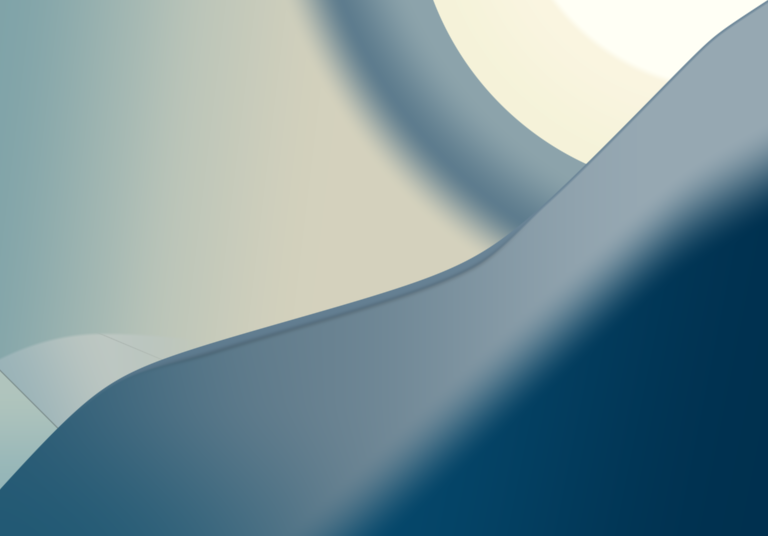
Give the GLSL for this background, as a Shadertoy shader.

```glsl
// A smooth dune sweeps across a pale sky holding a bright disk in a shaded ring.
// Edges are height curves made of soft bends, and circles; all shading is
// built from smooth gradients, measured in units of the canvas height.

#define DISK_CENTER vec2(1.326, 1.197)
#define DISK_RADIUS 0.554
#define CORE_CENTER vec2(1.368, 1.253)
#define CORE_RADIUS 0.420
#define RING_CENTER vec2(1.437, 1.307)
#define RING_RADIUS 0.861
#define RIM_WIDTH 0.017
#define SHADOW_BLUR 0.075

// A ramp that rises from 0 to slope 1 around x = 0, rounded over width w.
float bend(float x, float w) {
    return 0.5 * (x + sqrt(x * x + w * w));
}

float duneHeight(float x) {
    return 0.095 + 1.15 * x - 0.9 * bend(x - 0.19, 0.1)
         + 0.8 * bend(x - 0.915, 0.12) - 0.4 * bend(x - 1.33, 0.03);
}

float shadowHeight(float x) {
    return 0.01 + 0.93 * (x - 0.62) - 0.4 * bend(x - 1.27, 0.06);
}

float hillHeight(float x) {
    float k = x - 0.19;
    return 0.377 - (k < 0.0 ? 1.3 : 0.4) * k * k;
}

// Coverage of the side where d is negative.
float inside(float d, float soft) {
    return 1.0 - smoothstep(-soft, soft, d);
}

vec3 skyColor(vec2 p) {
    vec3 teal = vec3(0.50, 0.64, 0.66);
    vec3 sage = vec3(0.71, 0.76, 0.72);
    vec3 cream = vec3(0.83, 0.82, 0.74);
    float across = p.x + 0.12 * (0.6 - p.y);
    vec3 col = mix(teal, sage, smoothstep(-0.06, 0.36, across));
    return mix(col, cream, smoothstep(0.2, 0.62, across));
}

// Shaded ring with a soft outer edge, then the disk and its core.
vec3 addDisk(vec3 col, vec2 p, float px) {
    float ring = length(p - RING_CENTER) - RING_RADIUS;
    float disk = length(p - DISK_CENTER) - DISK_RADIUS;
    float core = length(p - CORE_CENTER) - CORE_RADIUS;
    vec3 ringColor = mix(vec3(0.36, 0.48, 0.55), vec3(0.55, 0.64, 0.67),
                         smoothstep(0.01, -0.13, ring));
    col = mix(col, ringColor, smoothstep(0.10, -0.01, ring));
    vec3 light = mix(vec3(0.96, 0.95, 0.85), vec3(0.98, 0.96, 0.88),
                     smoothstep(0.0, -0.2, disk));
    light = mix(light, vec3(1.0, 1.0, 0.96), inside(core, 0.008));
    return mix(col, light, inside(disk, px));
}

// Pale hill at the left, crossed by two thin seams.
vec3 addHill(vec3 col, vec2 p, float px) {
    float seam = (p.y + p.x - 0.309) * 0.707;
    float faintSeam = (p.y - 0.374 + 0.42 * (p.x - 0.195)) * 0.92;
    vec3 hill = mix(vec3(0.60, 0.70, 0.72), vec3(0.74, 0.78, 0.76),
                    smoothstep(0.0, 0.25, p.x + 0.4 * (p.y - 0.25)));
    vec3 nearPanel = mix(vec3(0.58, 0.71, 0.72), vec3(0.69, 0.77, 0.74),
                         smoothstep(0.08, 0.28, p.y));
    hill = mix(hill, nearPanel, inside(seam, px));
    hill *= 1.0 - 0.25 * inside(abs(seam) - 0.001, px);
    hill *= 1.0 - 0.07 * inside(abs(faintSeam) - 0.001, px);
    float cover = inside(p.y - hillHeight(p.x), 0.004);
    return mix(col, hill, cover * smoothstep(0.42, 0.2, p.x));
}

vec3 duneColor(vec2 p, float depth) {
    vec3 col = mix(vec3(0.17, 0.36, 0.46), vec3(0.40, 0.50, 0.56),
                   smoothstep(-0.05, 0.65, p.x + 0.25 * (p.y - 0.2)));
    col = mix(col, vec3(0.59, 0.66, 0.70), smoothstep(0.5, 1.25, p.x));
    col = mix(col, vec3(0.10, 0.34, 0.45),
              0.6 * smoothstep(0.26, -0.05, p.y) * smoothstep(0.85, 0.1, p.x));

    // Rim along the crest, wide in the middle and thin at the right.
    float middle = smoothstep(0.2, 0.4, p.x) * smoothstep(1.02, 0.88, p.x);
    float width = mix(0.004, RIM_WIDTH, middle);
    float rim = inside(depth - width, 0.003);
    col = mix(col, vec3(0.38, 0.49, 0.57), 0.75 * rim * smoothstep(0.1, 0.3, p.x));
    float crease = exp(-pow((depth - width) / 0.005, 2.0));
    col *= 1.0 - 0.12 * crease * middle;

    // Deep shadow with a blurred upper edge.
    vec3 navy = mix(vec3(0.02, 0.28, 0.42), vec3(0.0, 0.19, 0.31),
                    smoothstep(0.65, 1.4, p.x - 0.2 * p.y));
    float above = (p.y - shadowHeight(p.x)) * 0.75 + 0.015;
    return mix(col, navy, inside(above, SHADOW_BLUR));
}

void mainImage(out vec4 fragColor, in vec2 fragCoord) {
    vec2 p = fragCoord / iResolution.y;
    float px = 1.0 / iResolution.y;
    vec3 col = addDisk(skyColor(p), p, px);
    col = addHill(col, p, px);

    float height = duneHeight(p.x);
    float slope = (duneHeight(p.x + 0.002) - height) / 0.002;
    float dune = (p.y - height) / sqrt(1.0 + slope * slope);
    col = mix(col, duneColor(p, -dune), inside(dune, px));
    fragColor = vec4(col, 1.0);
}
```
